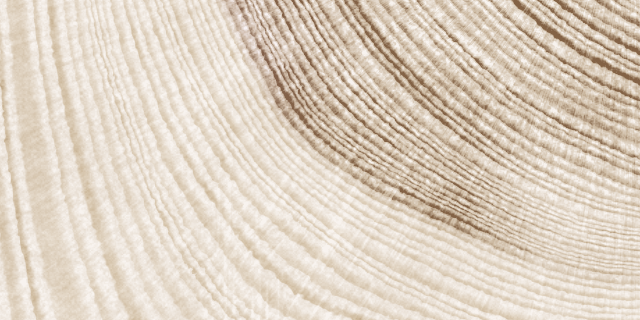
This texture is drawn by a WebGL 2 fragment shader. Its source:

```glsl
#version 300 es
precision highp float;

#define PITH vec2(2.0, 1.5)
#define INNER_PITH vec2(2.5, 1.95)
#define HEART_RADIUS 1.4
#define RING_DENSITY 30.0
#define WOBBLE 0.012
#define FIBRE 0.46
#define GRAIN 0.62
#define PALE vec3(0.950, 0.925, 0.898)
#define TAN vec3(0.800, 0.727, 0.634)
#define BROWN vec3(0.480, 0.345, 0.230)

uniform vec2 u_resolution;
out vec4 fragColor;

float hash(vec2 p) {
    return fract(sin(dot(p, vec2(127.1, 311.7))) * 43758.5453);
}

float noise(vec2 p) {
    vec2 cell = floor(p), f = fract(p);
    f = f * f * (3.0 - 2.0 * f);
    return mix(mix(hash(cell), hash(cell + vec2(1, 0)), f.x),
               mix(hash(cell + vec2(0, 1)), hash(cell + vec2(1, 1)), f.x), f.y);
}

float fbm(vec2 p) {
    float sum = 0.0, gain = 0.5;
    for (int i = 0; i < 4; i++) {
        sum += gain * noise(p);
        p = mat2(1.6, 1.2, -1.2, 1.6) * p + 3.7;
        gain *= 0.5;
    }
    return sum;
}

float bell(float x, float width) {
    x /= width;
    return exp(-x * x);
}

// Radius measured along the growth rings, so one ring has one value
float ringRadius(vec2 p, float r, float a) {
    float flare = 0.24 * smoothstep(0.0, 0.9, a) * (1.0 - smoothstep(0.9, 1.4, a));
    float inner = length(INNER_PITH - p) - 0.674;
    float q = mix(inner, r, smoothstep(1.08, 1.42, r));
    q -= 2.3 * flare * max(r - 1.6, 0.0);
    q += 0.05 * bell(a - 1.13, 0.24) * bell(r - 1.34, 0.16);
    q -= 0.02 * bell(a - 0.72, 0.15) * bell(r - 1.42, 0.2);
    return q + WOBBLE * (fbm(p * 6.0) - 0.5) + 0.006 * (noise(p * 75.0) - 0.5);
}

// Ring count: tight and wide growth years
float ringPhase(float q) {
    float n = RING_DENSITY * q + 6.0 * max(q - 1.1, 0.0) - 16.0 * max(q - 1.84, 0.0);
    n += 0.8 * tanh((q - 1.76) / 0.05) + 0.7 * tanh((q - 1.3) / 0.12);
    return n + 0.22 * sin(q * 43.0) + 0.15 * sin(q * 71.0 + 1.0);
}

// Thin streaks along the second axis
float scratches(vec2 p, float across, float along) {
    return smoothstep(0.68, 0.94, noise(p * vec2(across, along)));
}

void main() {
    vec2 p = gl_FragCoord.xy / u_resolution.y;
    vec2 d = PITH - p;
    float r = length(d), a = atan(d.y, d.x);
    float q = ringRadius(p, r, a);

    // Latewood darkens outward and then stops sharply
    float phase = ringPhase(q), t = fract(phase);
    float blur = fwidth(phase);
    float late = smoothstep(0.28, 0.82, t) * (1.0 - smoothstep(1.0 - max(0.12, 1.2 * blur), 1.0, t));
    late *= 0.5 + 0.75 * hash(vec2(floor(phase), 4.0));
    late *= (0.5 + 1.0 * fbm(p * 18.0)) * (1.0 - smoothstep(0.55, 1.1, blur));
    float rim = smoothstep(0.0, 0.12, t) * (1.0 - smoothstep(0.2, 0.6, t));

    // Heartwood stain, deepest near its border and faded at lower right
    float depth = HEART_RADIUS - q + 0.016 * (noise(vec2(a * 60.0, r * 9.0)) - 0.5);
    float heart = smoothstep(-0.025, 0.035, depth);
    float faded = smoothstep(1.08, 1.42, a) * smoothstep(0.95, 1.18, r);
    heart *= 1.0 - 0.66 * faded;
    float border = exp(-max(depth, 0.0) / 0.17);
    float clouds = fbm(p * vec2(3.5, 4.5) + 8.0) - 0.47;
    float tone = 0.10 + 0.2 * clouds;
    tone += heart * (0.37 + 0.54 * border + 0.6 * clouds);
    tone += late * mix(0.50, 1.08, heart);
    float streak = q - 1.02 - 0.06 * (1.0 - p.y);
    tone += 0.55 * bell(streak, 0.02) * (1.0 - smoothstep(0.75, 1.05, a));
    tone += 0.28 * bell(length((p - vec2(1.88, 0.68)) * vec2(0.7, 1.0)), 0.13);
    tone += 0.15 * smoothstep(0.35, 0.0, p.x) * late;

    // Radial fibres, saw marks and rough grain
    float fibres = noise(vec2(a * 150.0, r * 9.0)) + noise(vec2(a * 330.0, r * 22.0)) - 1.0;
    float grain = noise(p * 110.0) + noise(p * 230.0 + 5.0) - 1.0;
    tone += (FIBRE * fibres + GRAIN * grain) * mix(0.36, 0.72, heart);
    tone -= rim * (0.12 + 0.42 * heart) * smoothstep(0.3, 0.75, noise(p * 95.0));
    vec2 slanted = vec2(p.x * 0.87 - p.y * 0.5, p.x * 0.5 + p.y * 0.87);
    float sawn = bell(p.x - 0.79, 0.13) * (1.0 - smoothstep(0.35, 0.6, p.y));
    tone -= 0.22 * scratches(p, 85.0, 3.0) * sawn;
    tone -= 0.22 * scratches(slanted, 70.0, 4.0) * bell(p.x - 1.05, 0.5);

    // Pale to tan to brown, with a mauve cast along the upper border
    tone = clamp(tone, -0.15, 1.9);
    vec3 color = mix(PALE, TAN, min(tone, 1.0));
    color = mix(color, BROWN, max(tone - 1.0, 0.0));
    float mauve = heart * border * (1.0 - smoothstep(0.5, 0.8, a));
    color += mauve * vec3(0.0, -0.008, 0.025);
    color += vec3(0.004, 0.0, -0.014) * late * (1.0 - heart);
    fragColor = vec4(clamp(color, 0.0, 1.0), 1.0);
}
```
